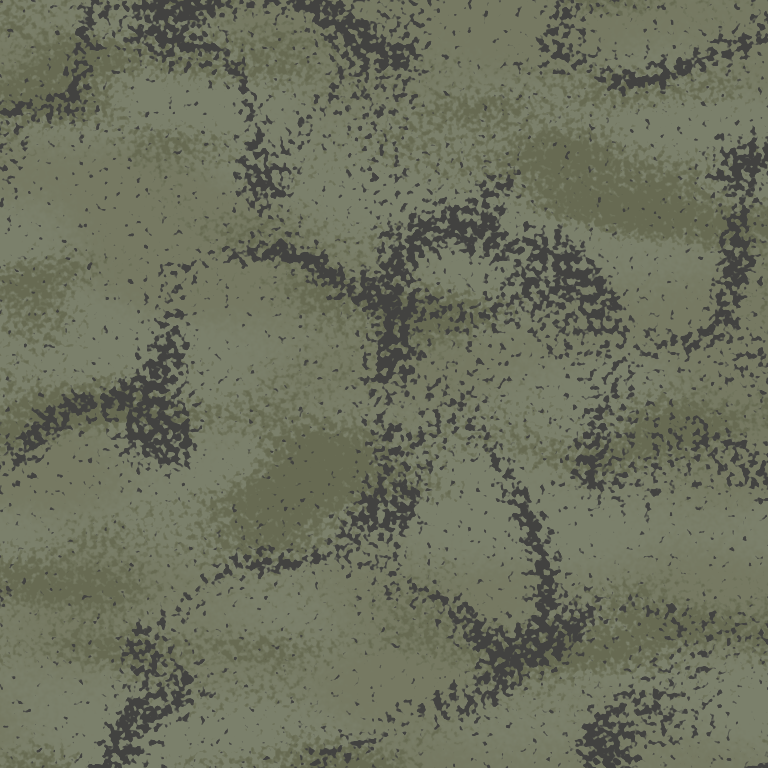
Give the GLSL for this texture, as a Shadertoy shader.

```glsl
// Weathered grey-green surface: soft base tones, flat olive patches with
// grainy rims, and clouds of dark specks strewn along winding bands.
// Every layer thresholds fine gradient noise by a broad density field.

const vec3 COOL_BASE   = vec3(0.483, 0.502, 0.420);
const vec3 WARM_BASE   = vec3(0.462, 0.476, 0.386);
const vec3 PALE_OLIVE  = vec3(0.435, 0.450, 0.358);
const vec3 DEEP_OLIVE  = vec3(0.402, 0.417, 0.320);
const vec3 SPECK_COLOR = vec3(0.258, 0.258, 0.252);

const vec2  BASE_SCALE   = vec2(2.5, 4.5);
const vec2  PATCH_SCALE  = vec2(3.0, 7.5);
const float PATCH_GRAIN  = 0.45;   // raggedness of the olive rims
const float PALE_LEVEL   = 0.15;
const float DEEP_LEVEL   = 0.27;
const float PATCH_SOFT   = 0.06;

const float BAND_SCALE   = 3.5;
const float BAND_WIDTH   = 0.13;
const float STRAY_AMOUNT = 0.06;   // speck density away from the bands
const float SPECK_SCALE  = 95.0;
const float SPARSE_LEVEL = 0.56;   // grain threshold at zero density
const float DENSE_LEVEL  = -0.12;  // grain threshold at full density
const float SPECK_SOFT   = 0.12;

const mat2 TURN = mat2(0.8, 0.6, -0.6, 0.8);

// Integer hash turned into a unit gradient
vec2 gradient(vec2 cell) {
    uvec2 q = uvec2(ivec2(cell));
    uint h = q.x * 1597334u ^ q.y * 3812015u;
    h = (h ^ (h >> 15)) * 2246822519u;
    h = (h ^ (h >> 13)) * 3266489917u;
    h ^= h >> 16;
    float angle = float(h & 65535u) * 6.28319 / 65536.0;
    return vec2(cos(angle), sin(angle));
}

float gradientNoise(vec2 p) {
    vec2 i = floor(p);
    vec2 f = p - i;
    vec2 u = f * f * f * (f * (f * 6.0 - 15.0) + 10.0);
    float a = dot(gradient(i), f);
    float b = dot(gradient(i + vec2(1, 0)), f - vec2(1, 0));
    float c = dot(gradient(i + vec2(0, 1)), f - vec2(0, 1));
    float d = dot(gradient(i + vec2(1, 1)), f - vec2(1, 1));
    return mix(mix(a, b, u.x), mix(c, d, u.x), u.y);
}

// Broad field that keeps its stretch direction
float cloud(vec2 p) {
    return gradientNoise(p) + 0.5 * gradientNoise(p * 2.1 + 17.3);
}

// Fine crumbs: two octaves, turned against each other
float grain(vec2 p) {
    return gradientNoise(p) + 0.6 * gradientNoise(TURN * p * 2.0 + 41.7);
}

float above(float level, float value, float softness) {
    return smoothstep(level - softness, level + softness, value);
}

// Density of specks: winding bands, broken into heavier and lighter stretches
float speckDensity(vec2 p) {
    vec2 bend = vec2(gradientNoise(p * 5.0 + 3.1), gradientNoise(p * 5.0 + 29.4));
    float ridge = cloud(TURN * (p + 0.05 * bend) * BAND_SCALE + 8.6) / BAND_WIDTH;
    float band = exp(-ridge * ridge);
    float weight = mix(0.5, 1.1, above(0.0, cloud(p * 5.5 + 52.8), 0.3));
    return STRAY_AMOUNT + band * weight;
}

void mainImage(out vec4 fragColor, in vec2 fragCoord) {
    vec2 p = fragCoord / iResolution.y;
    float crumbs = grain(TURN * p * 115.0 + 63.5);

    // Base: two close tones, slightly mottled
    float warmth = cloud(p * BASE_SCALE + 21.9) + 0.2 * crumbs;
    vec3 color = mix(COOL_BASE, WARM_BASE, above(0.0, warmth, 0.22));

    // Olive patches, stretched sideways
    float olive = cloud(p * PATCH_SCALE + 35.2) + PATCH_GRAIN * crumbs;
    color = mix(color, PALE_OLIVE, above(PALE_LEVEL, olive, PATCH_SOFT));
    color = mix(color, DEEP_OLIVE, above(DEEP_LEVEL, olive, PATCH_SOFT));

    // Dark specks, merging where the density is high
    float level = mix(SPARSE_LEVEL, DENSE_LEVEL, speckDensity(p));
    float speck = above(level, grain(p * SPECK_SCALE + 11.4), SPECK_SOFT);
    color = mix(color, SPECK_COLOR, speck);

    fragColor = vec4(color, 1.0);
}
```
